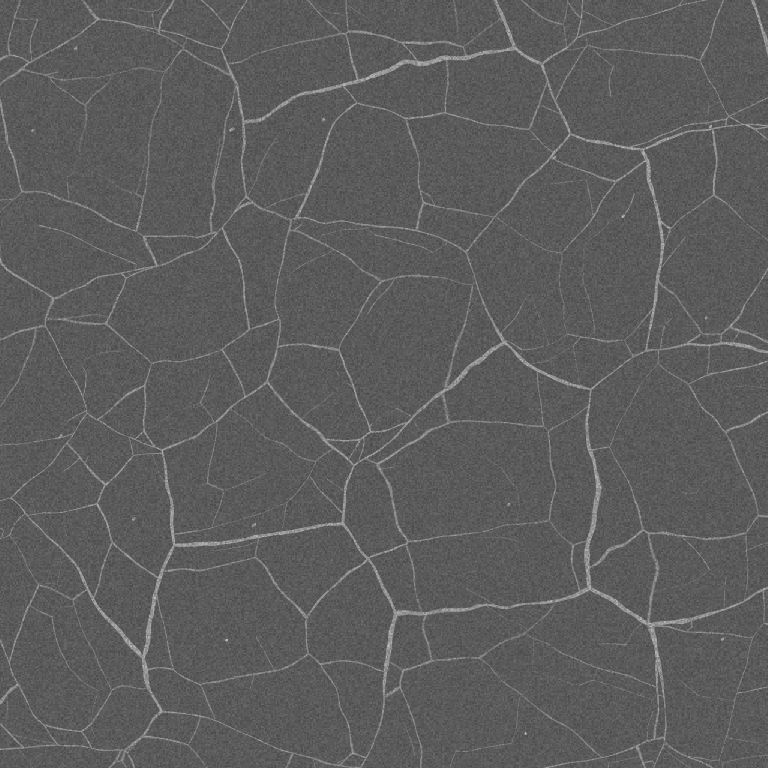
Reproduce this texture procedurally as a WebGL 2 fragment shader.

```glsl
#version 300 es
precision highp float;
// Dry grey ground split by pale cracks, with fine grain and a few bright chips.
// Three Voronoi levels are nested: each cell seeds its own finer pattern, so
// smaller cracks stop at larger ones. A noise warp bends all of them.
uniform vec2 u_resolution;
out vec4 fragColor;

const float GROUND = 0.354;
const float CRACK_LIGHT = 0.60;
const float GRAIN_CELLS = 512.0;
const float GRAIN_AMOUNT = 0.058;
const float JITTER = 0.92;
const vec3 LEVEL_SCALE = vec3(3.9, 7.0, 10.5);  // cells per canvas
const vec2 MAIN_WIDTH = vec2(0.0018, 0.0054);
const vec2 BRANCH_WIDTH = vec2(0.0010, 0.0029);
const vec2 HAIR_WIDTH = vec2(0.0007, 0.0017);
const float HAIR_KEEP = 0.5;                    // share of hairline edges drawn
const float BEND = 0.085;
const float CURL = 0.026;
const float WOBBLE = 0.0065;
const float CHIP_CELLS = 8.0;
const float CHIP_SHARE = 0.25;

// Two random values in 0..1 for an integer lattice point.
vec2 hash2(vec2 cell) {
    uvec2 v = uvec2(ivec2(cell)) * 1664525u + 1013904223u;
    v.x += v.y * 1664525u;
    v.y += v.x * 1664525u;
    v ^= v >> 16u;
    v.x += v.y * 1664525u;
    v.y += v.x * 1664525u;
    v ^= v >> 16u;
    return vec2(v & 65535u) / 65535.0;
}

vec2 noise2(vec2 p) {
    vec2 i = floor(p), f = p - i;
    f = f * f * (3.0 - 2.0 * f);
    vec2 low = mix(hash2(i), hash2(i + vec2(1, 0)), f.x);
    vec2 high = mix(hash2(i + vec2(0, 1)), hash2(i + vec2(1, 1)), f.x);
    return mix(low, high, f.y);
}

// Distance to the closest kept cell edge (x) and that edge's random value (y).
vec2 cellEdge(vec2 p, float keep, out vec2 id) {
    vec2 base = floor(p), toSeed = vec2(0);
    float nearest = 1e3;
    id = base;
    for (int y = -1; y <= 1; y++)
    for (int x = -1; x <= 1; x++) {
        vec2 cell = base + vec2(x, y);
        vec2 r = cell + 0.5 + JITTER * (hash2(cell) - 0.5) - p;
        float d = dot(r, r);
        if (d < nearest) { nearest = d; toSeed = r; id = cell; }
    }
    vec2 edge = vec2(1e3, 0.0);
    for (int y = -2; y <= 2; y++)
    for (int x = -2; x <= 2; x++) {
        if (x == 0 && y == 0) continue;
        vec2 cell = id + vec2(x, y);
        float key = hash2(cell + id + 711.0).x;
        if (key > keep) continue;
        vec2 r = cell + 0.5 + JITTER * (hash2(cell) - 0.5) - p;
        float d = dot(0.5 * (toSeed + r), normalize(r - toSeed));
        if (d < edge.x) edge = vec2(d, key / keep);
    }
    return edge;
}

// Seed offset that gives every parent cell its own pattern.
vec2 childOffset(vec2 id, float level) {
    return floor(hash2(id + 97.0 * level) * 300.0) + 40.0 * level;
}

float stroke(float dist, float width, float pixel) {
    return clamp((0.5 * width - dist) / pixel + 0.5, 0.0, 1.0);
}

// Sparse short bright flecks, leaning up to the right.
float chips(vec2 uv, float pixel) {
    vec2 cell = floor(uv * CHIP_CELLS);
    vec2 pick = hash2(cell + 1300.0);
    vec2 center = (cell + 0.2 + 0.6 * hash2(cell + 1700.0)) / CHIP_CELLS;
    vec2 axis = normalize(vec2(0.4 + pick.y, 0.9));
    vec2 r = uv - center;
    float along = clamp(dot(r, axis), -0.0022 * pick.y, 0.0022 * pick.y);
    return step(pick.x, CHIP_SHARE) * stroke(length(r - along * axis), 0.0033, pixel);
}

void main() {
    vec2 uv = gl_FragCoord.xy / u_resolution.y;
    float pixel = 1.0 / u_resolution.y;

    // Broad bends, tighter curls and a small ragged wobble
    vec2 p = uv + BEND * (noise2(uv * 4.3 + 20.0) - 0.5)
                + CURL * (noise2(uv * 11.0 + 40.0) - 0.5)
                + WOBBLE * (noise2(uv * 38.0 + 60.0) - 0.5);

    // Nested cracks, coarse to fine
    vec2 id1, id2, id3;
    vec2 mainEdge = cellEdge(p * LEVEL_SCALE.x + 12.0, 1.0, id1);
    vec2 branch = cellEdge(p * LEVEL_SCALE.y + childOffset(id1, 1.0), 1.0, id2);
    vec2 seed3 = childOffset(id2 + 13.0 * id1, 2.0);
    vec2 hair = cellEdge(p * LEVEL_SCALE.z + seed3, HAIR_KEEP, id3);

    // Width and strength drift along each crack
    vec2 drift = smoothstep(0.15, 0.85, noise2(uv * 6.0 + 90.0));
    float ragged = 0.7 + 0.6 * noise2(uv * 90.0 + 200.0).x;
    float branchSize = 0.5 * (drift.y + branch.y);
    float mainWidth = ragged * mix(MAIN_WIDTH.x, MAIN_WIDTH.y, drift.x * drift.x);
    float branchWidth = ragged * mix(BRANCH_WIDTH.x, BRANCH_WIDTH.y, branchSize);
    float hairWidth = mix(HAIR_WIDTH.x, HAIR_WIDTH.y, hair.y);
    float hairFade = smoothstep(0.3, 0.55, noise2(uv * 9.0 + 150.0).x);

    float crack = mix(0.75, 1.0, drift.x) * stroke(mainEdge.x / LEVEL_SCALE.x, mainWidth, pixel);
    crack = max(crack, mix(0.4, 0.95, branchSize) * stroke(branch.x / LEVEL_SCALE.y, branchWidth, pixel));
    crack = max(crack, mix(0.3, 0.7, hair.y) * hairFade * stroke(hair.x / LEVEL_SCALE.z, hairWidth, pixel));
    crack = max(crack, chips(uv, pixel));

    // Fine grain, stronger inside the cracks
    vec2 g = hash2(floor(uv * GRAIN_CELLS) + 5000.0);
    float grain = GRAIN_AMOUNT * (g.x + g.y - 1.0) * (1.0 + 1.2 * crack);
    fragColor = vec4(vec3(mix(GROUND, CRACK_LIGHT, crack) + grain), 1.0);
}
```
